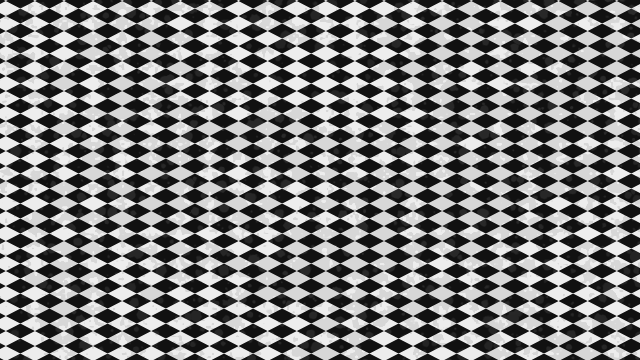
A Shadertoy shader for this pattern:

```glsl
float hash(vec2 p)
{
    return fract(sin(dot(p, vec2(127.1, 311.7))) * 43758.5453);
}

float valueNoise(vec2 p)
{
    vec2 i = floor(p), f = fract(p);
    f = f * f * (3.0 - 2.0 * f);
    return mix(mix(hash(i), hash(i + vec2(1, 0)), f.x),
               mix(hash(i + vec2(0, 1)), hash(i + vec2(1, 1)), f.x), f.y);
}

// Coverage of randomly placed, slightly ragged round stains
float stains(vec2 p, float pixel)
{
    vec2 cell = floor(p);
    float ragged = 0.12 * (valueNoise(p * 5.0) - 0.5);
    float nearest = 1.0;
    for (int y = -1; y <= 1; y++)
    for (int x = -1; x <= 1; x++)
    {
        vec2 id = cell + vec2(x, y);
        vec2 center = id + vec2(hash(id), hash(id + 37.2));
        float size = hash(id + 71.9);
        float radius = 0.06 + 0.44 * size * size;
        nearest = min(nearest, length(p - center) - radius + ragged);
    }
    return 1.0 - smoothstep(-pixel, pixel, nearest);
}

void mainImage(out vec4 fragColor, in vec2 fragCoord)
{
    vec2 uv = fragCoord / iResolution.xy;
    vec2 p = fragCoord / iResolution.y;
    float pixel = 1.0 / iResolution.y;

    // Touching diamonds, 22 across and 24 down
    vec2 repeats = vec2(22.0, 24.0);
    vec2 grid = uv * repeats + vec2(-0.2, 0.57);
    vec2 tile = floor(grid + 0.5);
    vec2 local = abs(grid - tile);
    float edge = (0.5 - local.x - local.y) / length(repeats / iResolution.xy);
    float light = smoothstep(-0.6, 0.6, edge);

    // Grey flecks, denser in broad patches and on some diamonds
    float broad = valueNoise(p * 5.0 + 4.0);
    float flecks = 0.55 * valueNoise(p * 50.0 + 9.0) + 0.45 * valueNoise(p * 120.0 + 23.0);
    float wear = flecks + 0.55 * (broad - 0.5) + 0.5 * (hash(tile) - 0.5);
    float grime = smoothstep(0.50, 0.56, wear);
    vec3 pale = vec3(mix(0.93, 0.845, grime));

    // Faint stains on the black ground, stronger in broad patches
    float stain = stains(p * 30.0, 30.0 * pixel);
    vec3 black = vec3(mix(0.068, 0.165, stain * (0.7 + 0.3 * broad)));

    fragColor = vec4(mix(black, pale, light), 1.0);
}
```
